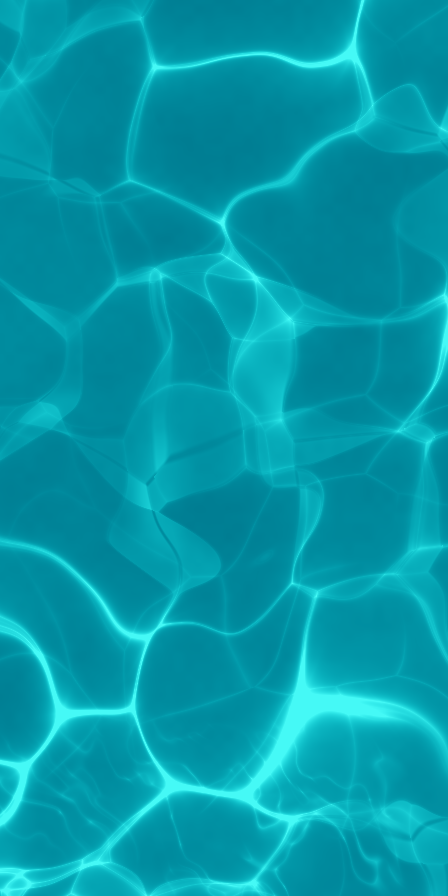
A Shadertoy shader for this texture:

```glsl
// Sunlight caustics: folded sheets and thin bright filaments on a turquoise pool floor.

#define CELLS 3.0        // caustic cells across the canvas width
#define WARP 0.36        // bending of the whole web
#define FOLD 0.46        // how far the folded sheets open
#define CORE_WIDTH 0.030 // sharp filament falloff
#define GLOW_WIDTH 0.16  // soft halo falloff
#define CORE_LIGHT 0.36
#define GLOW_LIGHT 0.07
#define NODE_LIGHT 0.07
#define SHEET_LIGHT 0.24
#define RIPPLE_LIGHT 0.55
#define DEEP_WATER vec3(0.0, 0.508, 0.588)

// Integer hash: two values in 0..1 for each lattice cell
vec2 hash2(vec2 cell) {
    uvec2 v = uvec2(ivec2(cell) + 4096) * 1664525u + 1013904223u;
    v.x += v.y * 1664525u;
    v.y += v.x * 1664525u;
    v ^= v >> 16u;
    v.x += v.y * 1664525u;
    v.y += v.x * 1664525u;
    v ^= v >> 16u;
    return vec2(v & 65535u) / 65535.0;
}

// Smooth signed value noise, two independent channels
vec2 noise2(vec2 p) {
    vec2 i = floor(p), f = p - i;
    f = f * f * f * (f * (f * 6.0 - 15.0) + 10.0);
    vec2 low = mix(hash2(i), hash2(i + vec2(1, 0)), f.x);
    vec2 high = mix(hash2(i + vec2(0, 1)), hash2(i + vec2(1, 1)), f.x);
    return 2.0 * mix(low, high, f.y) - 1.0;
}

// Squared distance from p to the seed point of a cell
float seedDistance(vec2 p, vec2 cell) {
    vec2 toSeed = cell + 0.08 + 0.84 * hash2(cell) - p;
    return dot(toSeed, toSeed);
}

// Voronoi web: x = closeness measure to an edge, y = to a node, zw = cell id
vec4 web(vec2 p) {
    vec2 base = floor(p), id = base;
    vec3 nearest = vec3(100.0);
    for (int y = -2; y <= 2; y++)
    for (int x = -2; x <= 2; x++) {
        vec2 cell = base + vec2(x, y);
        float d = seedDistance(p, cell);
        if (d < nearest.x) {
            nearest = vec3(d, nearest.xy);
            id = cell;
        } else if (d < nearest.y) {
            nearest = vec3(nearest.x, d, nearest.y);
        } else {
            nearest.z = min(nearest.z, d);
        }
    }
    return vec4(nearest.yz - nearest.x, id);
}

// Three shifted copies of one web; light fills the gaps between them
float caustics(vec2 p) {
    float light = 0.0;
    float spread = mix(0.1, 1.0, smoothstep(0.0, 0.65, noise2(p * 0.9 + 31.0).x));
    vec4 first = web(p);
    for (int i = 0; i < 3; i++) {
        float layer = float(i);
        vec2 q = p;
        if (i > 0) q += FOLD * spread * noise2(p * 1.35 + 17.0 * layer);
        vec4 w = i == 0 ? first : web(q);
        vec2 vary = noise2(p * 1.3 + 53.0 + 0.35 * layer);
        float fade = mix(0.22, 1.3, smoothstep(-0.5, 0.5, vary.y));
        float width = CORE_WIDTH * (1.0 + 0.5 * vary.x);
        float core = exp(-w.x / width) + 0.7 * exp(-w.y / (3.0 * CORE_WIDTH));
        light += fade * (CORE_LIGHT * core + GLOW_LIGHT * exp(-w.x / GLOW_WIDTH));
        light += NODE_LIGHT * fade * exp(-w.y / (2.0 * GLOW_WIDTH));

        // Sheet between this copy and the first one
        float gapHere = seedDistance(q, first.zw) - seedDistance(q, w.zw);
        float gapFirst = seedDistance(p, w.zw) - seedDistance(p, first.zw);
        float inside = smoothstep(0.0, 0.045, min(gapHere, gapFirst));
        light += SHEET_LIGHT * inside * (0.85 + 0.5 * noise2(p * 3.0).x);
    }
    return light;
}

// Fine slanted streaks of broken light
float ripples(vec2 p) {
    p += 0.05 * noise2(p * 7.0) + 0.015 * noise2(p * 21.0);
    vec2 q = mat2(0.82, -0.57, 0.57, 0.82) * p;
    float ridge = 1.0 - abs(noise2(q * vec2(20.0, 8.0)).x);
    float fine = 1.0 - abs(noise2(q * vec2(40.0, 15.0) + 9.0).y);
    return pow(ridge, 5.0) * (0.3 + 0.7 * pow(fine, 3.0));
}

// Turquoise ramp from deep water to brightest filament
vec3 waterColor(float t) {
    float r = 0.21 * pow(max(t, 0.0), 2.2);
    return DEEP_WATER + vec3(r, 0.42 * t, 0.36 * t - 0.02 * t * t);
}

void mainImage(out vec4 fragColor, in vec2 fragCoord) {
    vec2 uv = fragCoord / iResolution.x;
    float height = fragCoord.y / iResolution.y;
    vec2 p = uv * CELLS + 5.0;
    p += WARP * noise2(p * 0.8) + 0.3 * WARP * noise2(p * 2.1 + 7.0);

    // Broad cloudy tone of the water
    float light = 0.07 * noise2(uv * 2.5 + 3.0).x + 0.035 * noise2(uv * vec2(6.0, 11.0)).y;
    light += 0.015 * noise2(uv * 45.0).x;

    // Main web, stronger in some regions than in others
    light += caustics(p) * (1.05 + 0.5 * noise2(uv * 2.7 + 60.0).y);

    // Faint, out-of-focus second web
    float veil = web(p * 1.3 + 40.0).x;
    float veilFade = smoothstep(-0.2, 0.6, noise2(p + 71.0).x);
    light += veilFade * (0.08 * exp(-veil / 0.1) + 0.12 * exp(-veil / 0.03));

    // Broken ripples near the lower edge
    float shallow = smoothstep(0.25, 0.05, height);
    float patches = smoothstep(-0.4, 0.5, noise2(uv * 4.0 + 23.0).x);
    light += shallow * (0.05 + patches * (0.05 + RIPPLE_LIGHT * ripples(uv)));

    fragColor = vec4(waterColor(min(light, 1.12)), 1.0);
}
```
